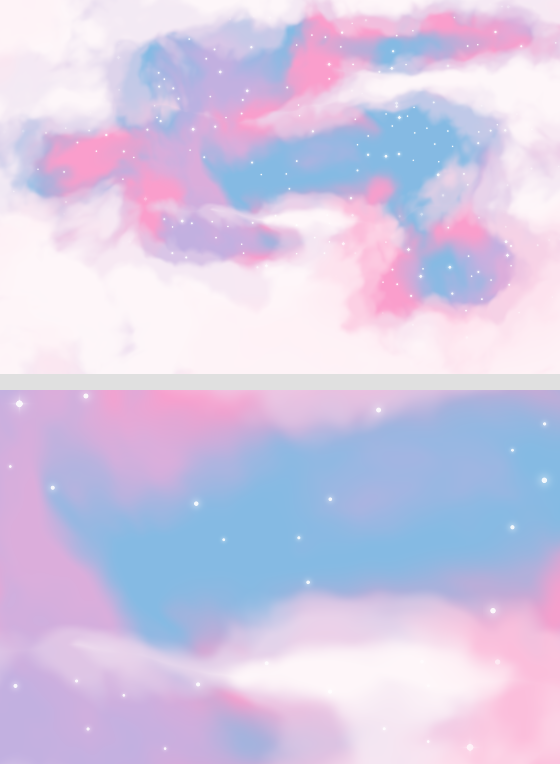
Top, the full canvas; bottom, a detail of the centre.
Write a WebGL 1 fragment shader that draws this background.

```glsl
precision highp float;
// Pastel sky seen through gaps in billowing clouds, sprinkled with stars.
// Soft oval gaps are roughened by layered noise and rounded cellular puffs,
// then cloud sheets are stacked from lilac haze up to white.
uniform vec2 u_resolution;

const vec3 WHITE = vec3(1.0, 0.975, 0.98);
const vec3 BLUSH = vec3(0.99, 0.83, 0.90);
const vec3 ROSE = vec3(0.98, 0.62, 0.80);
const vec3 LILAC = vec3(0.91, 0.83, 0.92);
const vec3 LAVENDER = vec3(0.76, 0.69, 0.88);
const vec3 ORCHID = vec3(0.86, 0.68, 0.86);
const vec3 AZURE = vec3(0.52, 0.73, 0.89);

vec2 hash2(vec2 p) {
  vec2 k = vec2(dot(p, vec2(127.1, 311.7)), dot(p, vec2(269.5, 183.3)));
  return fract(sin(k) * 43758.5);
}

float valueNoise(vec2 p) {
  vec2 i = floor(p), f = fract(p);
  f = f * f * (3.0 - 2.0 * f);
  float low = mix(hash2(i).x, hash2(i + vec2(1.0, 0.0)).x, f.x);
  float high = mix(hash2(i + vec2(0.0, 1.0)).x, hash2(i + 1.0).x, f.x);
  return mix(low, high, f.y);
}

float fbm(vec2 p) {
  float sum = 0.0, amp = 0.5;
  for (int i = 0; i < 5; i++) {
    sum += amp * valueNoise(p);
    p = mat2(1.6, 1.2, -1.2, 1.6) * p + 7.3;
    amp *= 0.5;
  }
  return sum;
}

// Smooth cellular noise: rounded lumps, near 1 at each centre
float lumps(vec2 p) {
  vec2 cell = floor(p), f = fract(p);
  float sum = 0.0;
  for (int y = -1; y <= 1; y++) {
    for (int x = -1; x <= 1; x++) {
      vec2 g = vec2(float(x), float(y));
      vec2 d = g + hash2(cell + g) - f;
      sum += exp(-14.0 * dot(d, d));
    }
  }
  return 1.0 + log(sum + 0.0001) / 14.0;
}

float billows(vec2 p) {
  float sum = 0.0, amp = 0.55;
  for (int i = 0; i < 3; i++) {
    sum += amp * lumps(p);
    p = mat2(1.7, 1.3, -1.3, 1.7) * p + 3.1;
    amp *= 0.55;
  }
  return sum - 0.87;
}

float oval(vec2 p, vec2 centre, vec2 radius) {
  vec2 d = (p - centre) / radius;
  return exp(-dot(d, d));
}

// How open the clouds are: 0 covered, 1 clear sky
float skyGap(vec2 p) {
  float gap = oval(p, vec2(0.74, 0.57), vec2(0.64, 0.145));
  gap = max(gap, oval(p, vec2(1.22, 0.27), vec2(0.25, 0.13)));
  gap = max(gap, 0.85 * oval(p, vec2(0.64, 0.35), vec2(0.28, 0.09)));
  gap = max(gap, 0.75 * oval(p, vec2(1.08, 0.87), vec2(0.48, 0.08)));
  return max(gap, 0.75 * oval(p, vec2(0.62, 0.78), vec2(0.34, 0.13)));
}

vec3 skyColour(vec2 p, float gap) {
  vec2 slant = vec2(p.x + 0.5 * p.y, 0.8 * p.y - 0.3 * p.x);
  vec3 col = mix(LAVENDER, ORCHID, smoothstep(0.42, 0.62, fbm(slant * 4.0 + 11.0)));
  col = mix(col, AZURE, smoothstep(0.46, 0.66, fbm(slant * 3.2 + 4.7)));
  float rim = 1.0 - smoothstep(0.5, 0.9, gap);
  return mix(col, ROSE, rim * smoothstep(0.44, 0.58, fbm(p * 3.5 + 23.0)));
}

// One scattered star per chosen cell; the brightest carry a small cross
float stars(vec2 p, float scale, float share, float pixel) {
  vec2 cell = floor(p * scale);
  vec2 rnd = hash2(cell + 51.0);
  vec2 d = abs((fract(p * scale) - 0.2 - 0.6 * hash2(cell)) / scale);
  float radius = mix(0.0008, 0.0026, rnd.y * rnd.y);
  float r = length(d);
  float disc = 1.0 - smoothstep(radius - 0.5 * pixel, radius + pixel, r);
  float glow = 0.3 * exp(-r * r / (9.0 * radius * radius));
  float cross = exp(-min(d.x, d.y) / 0.0008 - max(d.x, d.y) / 0.003);
  return step(rnd.x, share) * (disc + glow + step(0.85, rnd.y) * cross);
}

void main() {
  vec2 p = gl_FragCoord.xy / u_resolution.y;
  vec2 warp = vec2(fbm(p * 3.0 + 2.0), fbm(p * 3.0 + 9.0)) - 0.5;
  vec2 q = p + 0.16 * warp;
  float gap = skyGap(q);
  float rough = 0.9 * (fbm(q * 5.0 + 31.0) - 0.48);
  vec3 col = skyColour(q, gap);

  // Cloud sheets, far to near
  float blush = smoothstep(0.42, 0.65, fbm(q * 3.0 + 40.0));
  for (int i = 0; i < 4; i++) {
    float depth = float(i) / 3.0;
    float field = gap + rough - 0.8 * billows(q * (6.0 - 2.0 * depth) + 13.0 * depth);
    float edge = mix(0.58, 0.19, depth);
    float cover = 1.0 - smoothstep(edge - 0.1, edge + 0.1, field);
    vec3 sheet = mix(mix(LILAC, BLUSH, blush), WHITE, smoothstep(0.15, 0.9, depth));
    sheet = mix(sheet, BLUSH, 0.3 * blush * smoothstep(0.0, 0.3, gap + 0.12));
    col = mix(col, sheet, cover * mix(0.6, 0.85, depth));
  }

  // Stars fade out inside the thick clouds
  float pixel = 1.0 / u_resolution.y;
  float light = stars(p, 13.0, 0.4, pixel) + stars(p + 3.7, 27.0, 0.22, pixel);
  col = mix(col, vec3(1.0), clamp(light, 0.0, 1.0) * smoothstep(0.1, 0.5, gap) * 0.9);
  gl_FragColor = vec4(col, 1.0);
}
```
